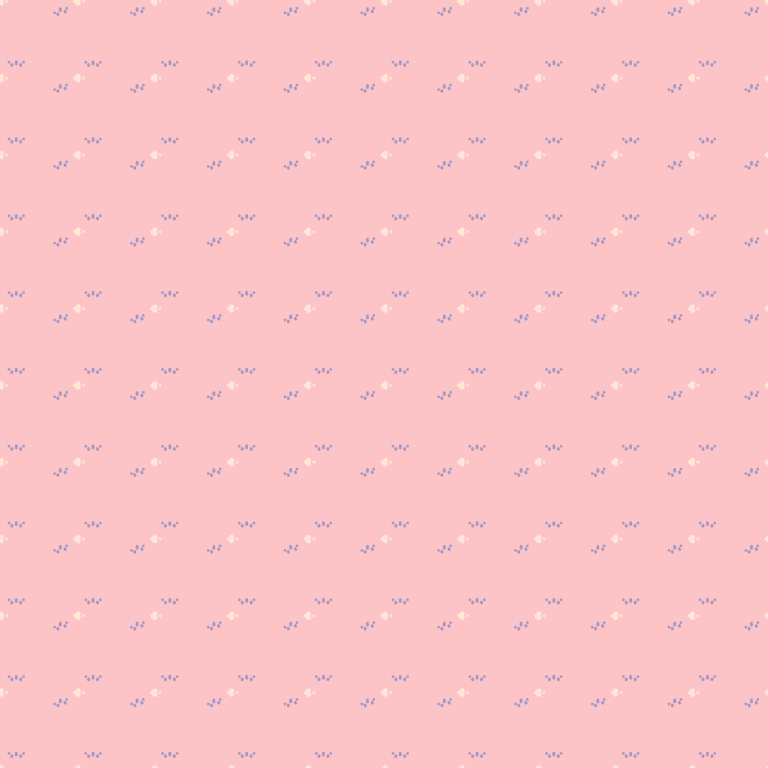
A Shadertoy shader for this pattern:

```glsl
// Small cream hearts with paired lilac sprigs, repeated on a pink ground.

const float REPEATS = 10.0;
const vec3 PINK  = vec3(0.99, 0.77, 0.78);
const vec3 CREAM = vec3(1.00, 0.91, 0.84);
const vec3 LILAC = vec3(0.63, 0.59, 0.77);

float circle(vec2 p, float radius) {
    return length(p) - radius;
}

// Upright capsule
float petal(vec2 p, float halfLength, float radius) {
    p.y -= clamp(p.y, -halfLength, halfLength);
    return length(p) - radius;
}

// Heart with its tip to the left: a diamond and two lobes
float heart(vec2 p, float size) {
    p.y = abs(p.y);
    float diamond = (abs(p.x) + p.y - size) * 0.7071;
    float lobe = circle(p - 0.5 * size, 0.7071 * size);
    return min(diamond, lobe);
}

vec2 rotate(vec2 p, float angle) {
    float c = cos(angle), s = sin(angle);
    return vec2(c * p.x + s * p.y, c * p.y - s * p.x);
}

// One centre petal with a mirrored pair of seeds on each side
float sprig(vec2 p, float tilt, vec2 inner, vec2 outer) {
    float d = petal(p, 0.012, 0.018);
    p = rotate(p, tilt);
    p.x = abs(p.x);
    d = min(d, petal(p - inner, 0.005, 0.018));
    return min(d, circle(p - outer, 0.017));
}

float coverage(float d, float softness) {
    return 1.0 - smoothstep(-softness, softness, d);
}

void mainImage(out vec4 fragColor, in vec2 fragCoord) {
    // Cells centred on whole numbers, so motifs wrap across the borders
    vec2 uv = fragCoord / iResolution.xy;
    vec2 p = fract(uv * REPEATS + 0.5) - 0.5;
    p.y += 0.018;
    float softness = 0.8 * REPEATS / min(iResolution.x, iResolution.y);

    // Heart and its trailing dot
    float cream = min(heart(p + vec2(0.005, 0.0), 0.045),
                      circle(p - vec2(0.086, 0.0), 0.017));

    // Level sprig above right, tilted sprig below left
    float lilac = min(
        sprig(p - vec2(0.212, 0.200), 0.0, vec2(0.058, -0.028), vec2(0.095, 0.008)),
        sprig(p - vec2(-0.215, -0.108), 0.36, vec2(0.050, -0.045), vec2(0.083, -0.012)));

    vec3 color = mix(PINK, CREAM, coverage(cream, softness));
    color = mix(color, LILAC, coverage(lilac, softness));
    fragColor = vec4(color, 1.0);
}
```
